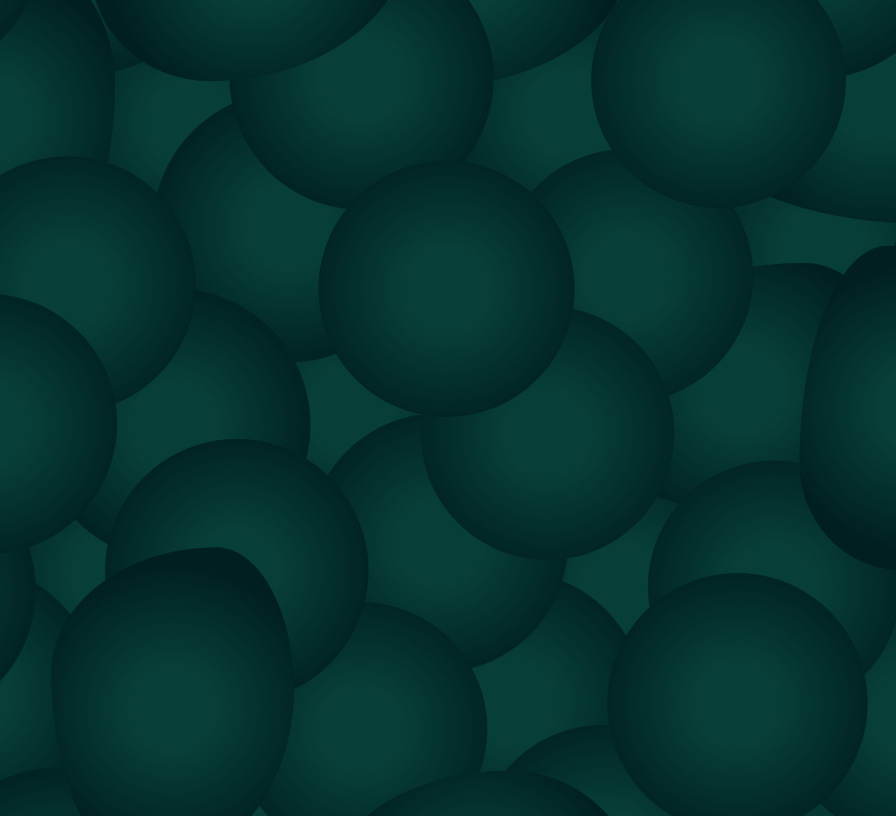
Reproduce this background procedurally as a Shadertoy shader.

```glsl
// Overlapping dark teal pebbles, each shaded from a soft core to a deep rim.

const vec3 CORE_COLOR = vec3(0.030, 0.245, 0.218);
const vec3 RIM_COLOR = vec3(0.000, 0.122, 0.118);

// Lengths are fractions of the canvas height.
const float CORE_RADIUS = 0.052;
const float RIM_RADIUS = 0.180;
const float ROUND_RADIUS = 0.161;
const vec2 EGG_RADII = vec2(0.202, 0.152);
const float EGG_SHARE = 0.36;
const float EGG_SKEW = 0.40;
const float SIZE_VARIATION = 0.08;

// Staggered layout; PAINT_STEP shares no factor with the pebble count.
const int COLUMNS = 7;
const int ROWS = 7;
const int PAINT_STEP = 18;
const vec2 SPACING = vec2(0.22, 0.19);
const vec2 FIRST_CENTER = vec2(-0.11, -0.08);
const float JITTER = 0.085;
const float SEED = 17.0;

vec4 hash4(float n) {
    vec4 p = fract(n * vec4(0.1031, 0.1030, 0.0973, 0.1099));
    p += dot(p, p.wzxy + 33.33);
    return fract((p.xxyz + p.yzzw) * p.zywx);
}

// Approximate distance to a quarter ellipse; p runs inward from its box corner.
float cornerDistance(vec2 p, vec2 radii) {
    vec2 d = max((radii - p) / radii, 0.0);
    float len = length(d);
    return (len - 1.0) * max(len, 1e-4) / max(length(d / radii), 1e-4);
}

// Four quarter ellipses meet where the outline touches its box.
// touch: fractions along the bottom, top, left and right sides.
float pebbleDistance(vec2 p, vec2 halfSize, vec4 touch) {
    vec2 size = 2.0 * halfSize;
    vec2 low = p + halfSize;
    vec2 high = halfSize - p;
    float bottomLeft = cornerDistance(low, size * touch.xz);
    float bottomRight = cornerDistance(vec2(high.x, low.y), size * vec2(1.0 - touch.x, touch.w));
    float topLeft = cornerDistance(vec2(low.x, high.y), size * vec2(touch.y, 1.0 - touch.z));
    float topRight = cornerDistance(high, size * (1.0 - touch.yw));
    return max(max(bottomLeft, bottomRight), max(topLeft, topRight));
}

void mainImage(out vec4 fragColor, in vec2 fragCoord) {
    vec2 uv = fragCoord / iResolution.y;
    float pixel = 1.0 / iResolution.y;
    vec3 color = mix(CORE_COLOR, RIM_COLOR, 0.5);

    // Paint back to front, visiting the grid cells in scattered order.
    for (int i = 0; i < COLUMNS * ROWS; i++) {
        int id = (i * PAINT_STEP) % (COLUMNS * ROWS);
        int row = id / COLUMNS;
        vec4 place = hash4(float(id) + SEED);
        vec4 form = hash4(float(id) + SEED + 71.3);

        vec2 cell = vec2(float(id % COLUMNS) + 0.5 * float(row % 2), float(row));
        vec2 center = FIRST_CENTER + cell * SPACING + (place.xy - 0.5) * JITTER;

        // Round pebbles, mixed with wide or tall skewed ones.
        vec2 halfSize = vec2(ROUND_RADIUS);
        vec4 touch = vec4(0.5);
        if (place.z < EGG_SHARE) {
            halfSize = place.w < 0.5 ? EGG_RADII : EGG_RADII.yx;
            touch += (form - 0.5) * EGG_SKEW;
        }
        halfSize *= 1.0 + (form.x - 0.5) * SIZE_VARIATION;

        vec2 p = uv - center;
        float cover = 1.0 - smoothstep(-0.7 * pixel, 0.7 * pixel, pebbleDistance(p, halfSize, touch));
        float shade = clamp((length(p) - CORE_RADIUS) / (RIM_RADIUS - CORE_RADIUS), 0.0, 1.0);
        color = mix(color, mix(CORE_COLOR, RIM_COLOR, shade), cover);
    }

    fragColor = vec4(color, 1.0);
}
```
